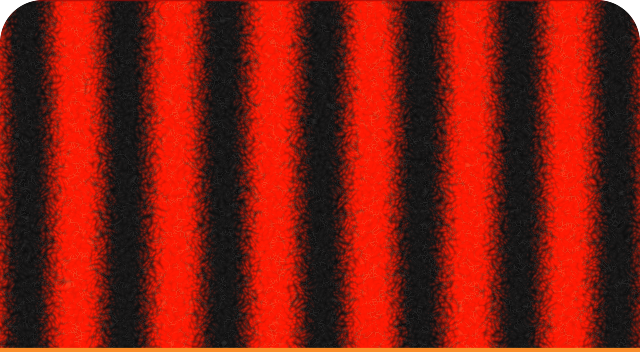
Give the GLSL for this pattern, as a WebGL 2 fragment shader.

```glsl
#version 300 es
precision highp float;
// Soft red and black vertical stripes on felted cloth, in a panel with
// rounded upper corners and an orange base rule. Stripes are a periodic
// distance; two scales of warped cellular noise give the grain and fibres.

#define PERIOD 0.1537        // stripe spacing, in canvas widths
#define FIRST_CENTRE 0.1195  // centre of the first whole red stripe
#define CORE 0.085           // half width of pure red, in periods
#define FADE_END 0.395       // where red has faded to black, in periods
#define EDGE_FRAY 0.11       // how far grain disturbs the fade
#define GRAIN_CELLS 175.0    // fine cells across the canvas
#define CORNER 0.067         // upper corner radius
#define RULE_HEIGHT 0.0066   // thickness of the base rule

uniform vec2 u_resolution;
out vec4 fragColor;

const vec3 BLACK_CLOTH = vec3(0.075, 0.072, 0.072);
const vec3 RED_CLOTH = vec3(0.96, 0.095, 0.015);
const vec3 ORANGE = vec3(0.98, 0.55, 0.16);
const vec3 PAPER = vec3(1.0);

vec2 hash2(vec2 p) {
  vec3 q = fract(p.xyx * vec3(0.1031, 0.1030, 0.0973));
  q += dot(q, q.yzx + 33.33);
  return fract((q.xx + q.yz) * q.zy);
}

// Distances to the nearest and second nearest cell points.
vec2 cellular(vec2 p) {
  vec2 cell = floor(p), local = fract(p);
  vec2 nearest = vec2(9.0);
  for (int j = -1; j <= 1; j++) {
    for (int i = -1; i <= 1; i++) {
      vec2 offset = vec2(i, j);
      float d = length(offset + hash2(cell + offset) - local);
      nearest.y = min(nearest.y, max(nearest.x, d));
      nearest.x = min(nearest.x, d);
    }
  }
  return nearest;
}

// Felt texture: x is signed mottling, y is bright curled fibres.
vec2 felt(vec2 p) {
  vec2 q = p * GRAIN_CELLS;
  q += 0.45 * sin(q.yx * 0.83 + 1.7 * sin(q * 0.37));
  vec2 fine = cellular(q + 40.0);
  vec2 coarse = cellular(q * 0.43 + 90.0);
  float mottle = (fine.x - 0.48) * 1.2 + (coarse.x - 0.48) * 0.7;
  float fibre = 1.0 - smoothstep(0.0, 0.34, fine.y - fine.x);
  return vec2(mottle, fibre * smoothstep(0.25, 0.75, coarse.x));
}

// Distance to the closest red centre line, in periods.
float stripeDistance(vec2 p) {
  float sway = 0.0012 * sin(p.y * 13.0 + p.x * 9.0);
  float phase = (p.x + sway - FIRST_CENTRE) / PERIOD;
  return abs(fract(phase + 0.5) - 0.5);
}

// Signed distance to a panel with only its upper corners rounded.
float panelDistance(vec2 p, float height) {
  vec2 q = vec2(abs(p.x - 0.5) - 0.5, p.y - height) + CORNER;
  return length(max(q, 0.0)) + min(max(q.x, q.y), 0.0) - CORNER;
}

void main() {
  vec2 p = gl_FragCoord.xy / u_resolution.x;
  float height = u_resolution.y / u_resolution.x;
  float pixel = 1.0 / u_resolution.x;

  // Stripes, frayed by the grain
  vec2 grain = felt(p);
  float d = stripeDistance(p) + EDGE_FRAY * grain.x;
  float red = 1.0 - smoothstep(CORE, FADE_END, d);

  // Cloth shading: gray fibres on black, warm fibres on red
  vec3 black = BLACK_CLOTH * (1.0 - 0.75 * grain.x) + 0.085 * grain.y;
  vec3 bright = RED_CLOTH * (1.0 - 0.12 * grain.x);
  bright += vec3(0.03, 0.14, 0.09) * grain.y;
  vec3 color = mix(black, bright, red);

  // Thin dark red rim along the top
  float rim = 1.0 - smoothstep(0.001, 0.003, height - p.y);
  color = mix(color, vec3(0.62, 0.04, 0.03), 0.65 * rim);

  // Panel outline and base rule
  float outside = smoothstep(-0.5 * pixel, 0.5 * pixel, panelDistance(p, height));
  color = mix(color, PAPER, outside);
  float rule = 1.0 - smoothstep(-0.5 * pixel, 0.5 * pixel, p.y - RULE_HEIGHT);
  color = mix(color, ORANGE, rule);

  fragColor = vec4(clamp(color, 0.0, 1.0), 1.0);
}
```
